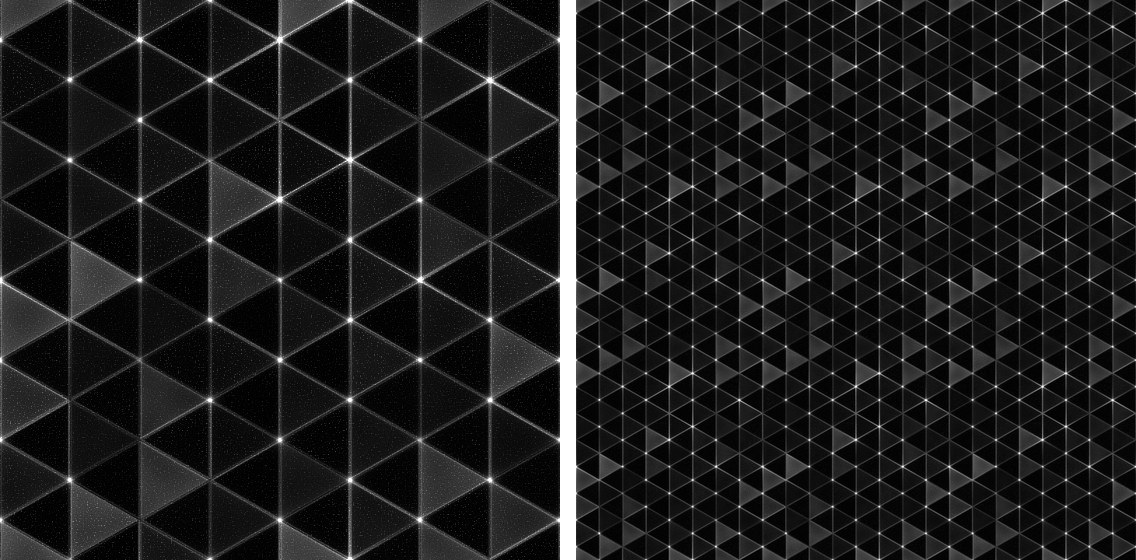
Left: one tile. Right: repeated 3 by 3.
Write a WebGL 2 fragment shader that draws this pattern.

```glsl
#version 300 es
precision highp float;

#define COLUMNS 8.0
#define ROWS 7.0
#define LINE_WIDTH 0.0014
#define LINE_GAP 0.0018
#define LINE_LEVEL 0.31
#define DOT_RADIUS 0.0048
#define BRIGHT_SHARE 0.36
#define BRIGHT_LEVEL 0.17
#define GRAIN_PERIOD 400.0
#define SPECK_LEVEL 0.2

uniform vec2 u_resolution;
out vec4 fragColor;

// Integer hash, three values from 0 to 1
vec3 hash(vec2 cell, float salt) {
  uvec3 v = uvec3(vec3(cell, salt)) * 1664525u + 1013904223u;
  for (int i = 0; i < 2; i++) {
    v.x += v.y * v.z;
    v.y += v.z * v.x;
    v.z += v.x * v.y;
    v ^= v >> 16u;
  }
  return vec3(v >> 8u) / float(1 << 24);
}

// Hash of a point on the slanted lattice, wrapped at the canvas edges
vec3 latticeHash(vec2 ab, float salt) {
  vec2 key = 2.0 * vec2(ab.y - ab.x, ab.x + ab.y);
  return hash(floor(mod(key + 0.5, vec2(2.0 * COLUMNS, 4.0 * ROWS))), salt);
}

float cornerRamp(vec2 cell, vec2 offset, float period, float salt) {
  float angle = 6.28319 * hash(floor(mod(cell + 0.5, period)), salt).x;
  return dot(vec2(cos(angle), sin(angle)), offset);
}

// Gradient noise that repeats with the canvas
float gradientNoise(vec2 uv, float period, float salt) {
  vec2 cell = floor(uv * period), f = fract(uv * period);
  vec2 s = f * f * f * (f * (f * 6.0 - 15.0) + 10.0);
  vec2 e = vec2(1.0, 0.0);
  float low = mix(cornerRamp(cell, f, period, salt),
                  cornerRamp(cell + e, f - e, period, salt), s.x);
  float high = mix(cornerRamp(cell + e.yx, f - e.yx, period, salt),
                   cornerRamp(cell + 1.0, f - 1.0, period, salt), s.x);
  return mix(low, high, s.y);
}

float gauss(float x) { return exp(-x * x); }

// Extra light that a vertex sends along its edges
float spoke(vec2 vertex) {
  return smoothstep(0.6, 1.0, latticeHash(vertex, 1.0).y);
}

// Twin line between two vertices; t runs along it, d is the signed distance
float edge(vec2 from, vec2 to, float t, float d) {
  vec3 r = latticeHash(0.5 * (from + to), 2.0);
  float width = max(LINE_WIDTH, 0.6 / u_resolution.y);
  float light = mix(0.4, 1.1, r.x);
  light += 1.1 * (spoke(from) * (1.0 - t) * (1.0 - t) + spoke(to) * t * t);
  float twin = mix(0.25, 1.0, r.y) * gauss((d - LINE_GAP) / width)
             + mix(1.0, 0.25, r.y) * gauss((d + LINE_GAP) / width);
  float core = 0.7 * r.z * gauss(d / (1.3 * width));
  float halo = 0.12 * exp(-abs(d) / 0.005);
  return LINE_LEVEL * light * (twin + core + halo);
}

void main() {
  vec2 uv = gl_FragCoord.xy / u_resolution;

  // Lattice coordinates: the edges lie at whole a, whole b and whole b - a
  float column = COLUMNS * uv.x;
  vec2 ab = ROWS * uv.y - 0.5 + vec2(-0.5, 0.5) * column;
  vec2 base = floor(ab), f = ab - base, near = round(ab);
  vec2 slantDist = (ab - near) / length(vec2(ROWS, 0.5 * COLUMNS));
  float upright = round(column);
  float uprightDist = (column - upright) / COLUMNS;
  float edgeDist = min(abs(uprightDist), min(abs(slantDist.x), abs(slantDist.y)));

  // Faces: those pointing right are lit, some of them strongly
  bool pointsRight = f.y > f.x;
  vec3 faceRandom = latticeHash(base, pointsRight ? 3.0 : 4.0);
  float face = 0.006 + 0.01 * faceRandom.x;
  if (pointsRight) {
    float bright = smoothstep(1.0 - BRIGHT_SHARE, 1.0 - 0.5 * BRIGHT_SHARE, faceRandom.y);
    face = mix(0.03, 0.085, faceRandom.x) + BRIGHT_LEVEL * bright;
  }
  face *= 1.0 + 0.4 * gradientNoise(uv, 12.0, 5.0) + 0.2 * exp(-edgeDist / 0.01);
  float shade = face * smoothstep(0.0, max(0.002, 1.5 / u_resolution.y), edgeDist);

  // Fine grain and scattered specks
  float grain = gradientNoise(uv, GRAIN_PERIOD, 6.0);
  shade += grain * (0.03 + 0.16 * face);
  shade += SPECK_LEVEL * smoothstep(0.22, 0.65, grain) * mix(0.4, 1.2, faceRandom.z);

  // Edges in three directions
  float along = 0.5 * (ab.x + ab.y - upright);
  vec2 foot = floor(along) + vec2(0.0, upright);
  float lines = edge(foot, foot + 1.0, fract(along), uprightDist);
  vec2 onA = vec2(near.x, base.y), onB = vec2(base.x, near.y);
  lines += edge(onA, onA + vec2(0.0, 1.0), f.y, slantDist.x);
  lines += edge(onB, onB + vec2(1.0, 0.0), f.x, slantDist.y);

  // Glowing vertices; the unlit ones leave a dark notch
  vec2 toVertex = ab - near;
  float vertexDist = length(vec2((toVertex.y - toVertex.x) / COLUMNS,
                                 0.5 * (toVertex.x + toVertex.y) / ROWS));
  float glow = smoothstep(0.1, 0.55, latticeHash(near, 1.0).x);
  lines *= mix(smoothstep(-0.003, 0.009, vertexDist), 0.8, glow * gauss(vertexDist / 0.01));
  shade += lines * (1.0 + 0.4 * grain);
  shade += glow * (0.5 * gauss(vertexDist / DOT_RADIUS)
                 + 0.45 * exp(-vertexDist / (1.3 * DOT_RADIUS)));

  fragColor = vec4(vec3(clamp(shade, 0.0, 1.0)), 1.0);
}
```
